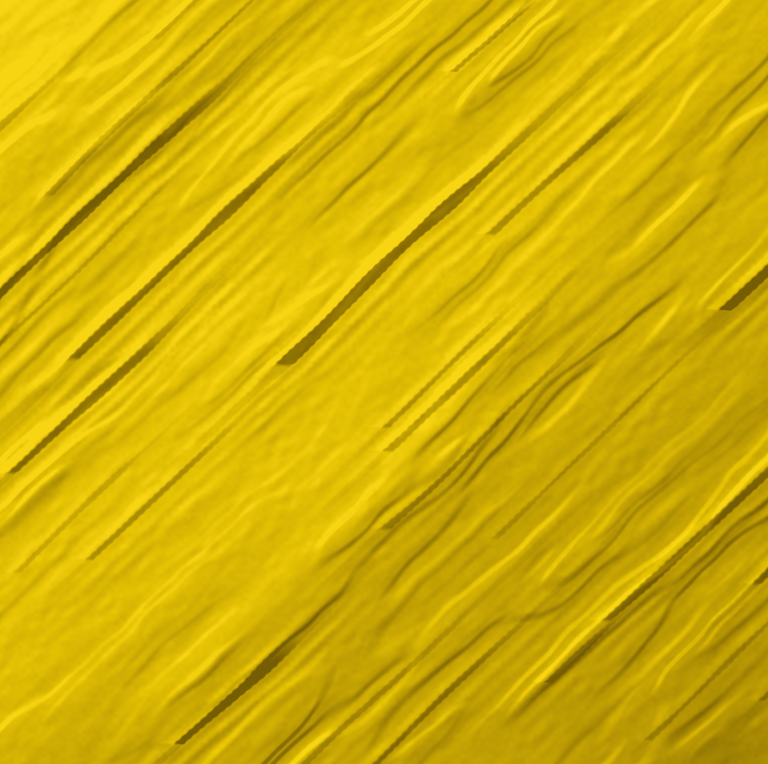
This texture is drawn by a WebGL 2 fragment shader. Its source:

```glsl
#version 300 es
precision highp float;

uniform vec2 u_resolution;
out vec4 fragColor;

float hash(vec2 p) {
    return fract(sin(dot(p, vec2(127.1, 311.7))) * 43758.5453);
}

float noise(vec2 p) {
    vec2 cell = floor(p);
    vec2 f = fract(p);
    f = f * f * (3.0 - 2.0 * f);
    return mix(mix(hash(cell), hash(cell + vec2(1, 0)), f.x),
               mix(hash(cell + vec2(0, 1)), hash(cell + vec2(1, 1)), f.x), f.y);
}

// x runs along the streaks, y across them toward the upper left
vec2 streakSpace(vec2 p) {
    return vec2(dot(p, vec2(0.727, 0.687)), dot(p, vec2(-0.687, 0.727)));
}

float terrace(float x) {
    return floor(x) + smoothstep(0.3, 0.7, fract(x));
}

// Stretched grain plus stepped plateaus whose rims form long loops
float surfaceHeight(vec2 p) {
    vec2 s = streakSpace(p);
    s += 0.006 * (vec2(noise(p * 24.0), noise(p * 24.0 + 40.0)) - 0.5);
    float broad = noise(s * vec2(3.5, 19.0) + 7.0);
    float medium = noise(s * vec2(7.0, 44.0) + 31.0);
    float fine = noise(s * vec2(45.0, 90.0) + 53.0);
    float patches = smoothstep(0.3, 0.65, noise(s * vec2(3.0, 7.0) + 90.0));
    float steps = terrace(broad * 3.2 + medium * 1.3);
    return 0.2 * broad + 0.17 * medium + 0.08 * fine
         + (0.05 + 0.17 * patches) * steps;
}

// Raised folds: lit upper flank, shadowed lower flank, faint ripples below
float foldShade(vec2 s) {
    float shade = 0.0;
    for (int i = 0; i < 28; i++) {
        float id = float(i);
        float strength = mix(0.25, 1.0, pow(hash(vec2(id, 2.3)), 1.4));
        float center = mix(-0.66, 0.7, (id + hash(vec2(id, 5.1))) / 28.0);
        float start = mix(-0.1, 1.15, hash(vec2(id, 8.7)));
        float span = mix(0.14, 0.55, hash(vec2(id, 11.9)));
        float width = mix(0.002, 0.0075, strength);

        float bend = 0.008 * (noise(vec2(s.x * 6.0, id * 3.7)) - 0.5);
        float jag = 0.0004 * sin(s.x * 560.0);
        float d = s.y - center - bend + jag;
        float t = (s.x + d - start) / span;
        float ends = smoothstep(0.0, 0.025, t) * (1.0 - smoothstep(0.6, 1.0, t));
        float tail = smoothstep(-0.6, 0.0, t) * (1.0 - smoothstep(0.9, 1.6, t));
        width *= 0.5 + 0.7 * noise(vec2(s.x * 14.0, id * 5.3));

        float shadow = 1.0 - smoothstep(width - 0.002, width + 0.002, abs(d));
        float glow = exp(-pow((d - width - 0.006) / 0.006, 2.0));
        float ripples = sin((d + width) * 340.0) * exp(-abs(d + 0.024) / 0.02);
        shade -= 0.34 * strength * shadow * ends;
        shade -= 0.1 * strength * shadow * tail;
        shade += strength * glow * (0.12 * ends + 0.08 * tail);
        shade += 0.085 * strength * ripples * tail * (1.0 - shadow);
    }
    return shade;
}

void main() {
    vec2 p = gl_FragCoord.xy / u_resolution.y;
    vec2 s = streakSpace(p);

    // Relief lit from the upper left
    vec2 toLight = 0.0024 * vec2(-0.55, 0.83);
    float relief = surfaceHeight(p - toLight) - surfaceHeight(p + toLight);

    // Broad falloff toward the lower right, with soft bands
    float tone = 0.818 + 0.15 * s.y;
    tone += 0.13 * (noise(s * vec2(1.6, 6.0) + 17.0) - 0.5);
    tone += 0.95 * clamp(relief, -0.24, 0.15);
    tone += clamp(foldShade(s), -0.34, 0.15);
    tone += 0.025 * (noise(p * 190.0) - 0.5);
    tone = clamp(tone, 0.46, 0.97);

    // Golden ramp, slightly paler in the highlights
    float green = tone * (0.725 + 0.14 * tone);
    float blue = 0.01 + 0.06 * smoothstep(0.88, 0.97, tone);
    fragColor = vec4(tone, green, blue, 1.0);
}
```
